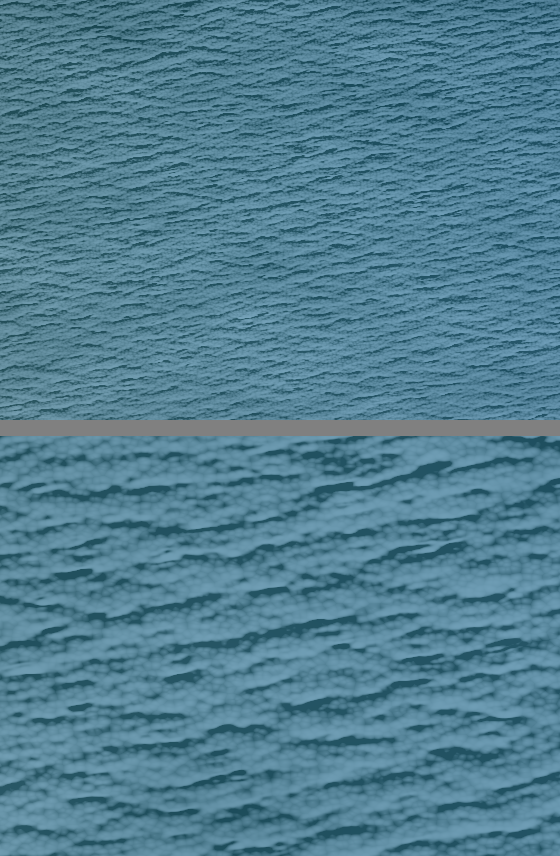
Top: the whole. Bottom: its middle third, enlarged.
This texture is drawn by a WebGL 2 fragment shader. Its source:

```glsl
#version 300 es
precision highp float;
// Wind-rippled lake water: short dark teal wavelets on a pale blue surface.

uniform vec2 u_resolution;
out vec4 fragColor;

const float TAU = 6.2831853;
const float CREST_TILT = 0.16;
const int WAVE_COUNT = 26;

const vec3 DEEP_TEAL = vec3(0.15, 0.335, 0.395);
const vec3 SKY_BLUE = vec3(0.387, 0.565, 0.648);

float hash(float n) {
    return fract(sin(n * 12.9898) * 4375.85);
}

vec2 hash2(vec2 cell) {
    vec2 q = vec2(dot(cell, vec2(127.1, 311.7)), dot(cell, vec2(269.5, 183.3)));
    return fract(sin(q) * 4375.85);
}

// Layered sines with scattered headings and lengths; zero mean, unit variance.
float waves(vec2 p, float frequency, float spread, float seed) {
    float sum = 0.0;
    for (int i = 0; i < WAVE_COUNT; i++) {
        float id = seed + float(i) * 4.0;
        float angle = CREST_TILT + spread * (hash(id) + hash(id + 1.0) - 1.0);
        float k = TAU * frequency * exp2(1.3 * hash(id + 2.0) - 0.65);
        vec2 heading = vec2(-sin(angle), cos(angle));
        sum += sin(k * dot(p, heading) + TAU * hash(id + 3.0));
    }
    return sum * sqrt(2.0 / float(WAVE_COUNT));
}

// Cellular noise: distance to the nearest scattered point.
float cellular(vec2 p) {
    vec2 cell = floor(p);
    vec2 local = p - cell;
    float nearest = 4.0;
    for (int y = -1; y <= 1; y++) {
        for (int x = -1; x <= 1; x++) {
            vec2 offset = vec2(x, y);
            vec2 toPoint = offset + hash2(cell + offset) - local;
            nearest = min(nearest, dot(toPoint, toPoint));
        }
    }
    return sqrt(nearest);
}

// Wavelets with steepened fronts and ragged edges.
float wavelets(vec2 p, float ripple) {
    vec2 across = vec2(-sin(CREST_TILT), cos(CREST_TILT));
    vec2 ragged = p + across * 0.0012 * ripple;
    float swell = waves(ragged, 41.0, 0.45, 3.0);
    return waves(ragged + across * 0.002 * swell, 41.0, 0.45, 3.0);
}

// Turns surface height into tone: broad pale backs, narrow dark troughs.
float heightToTone(float height) {
    return max(1.22 - 0.44 * exp(-0.65 * height), -0.08);
}

void main() {
    vec2 uv = gl_FragCoord.xy / u_resolution;
    vec2 p = gl_FragCoord.xy / u_resolution.y;

    // Surface detail from large to small
    float gusts = waves(p, 4.0, 1.4, 431.0);
    float swell = waves(p, 17.0, 0.6, 613.0);
    float ripple = waves(p, 92.0, 0.7, 217.0);
    float grain = (0.42 - cellular(p * vec2(135.0, 210.0))) / 0.19;
    float height = 1.05 * wavelets(p, ripple) + 0.22 * swell;
    height += 0.58 * ripple + 0.38 * grain;

    // Calmer near the bottom, rougher and darker toward the top
    height *= mix(0.82, 1.12, uv.y) + 0.06 * gusts;
    float tone = heightToTone(height) + 0.18 * (0.5 - uv.y) + 0.04 * gusts;

    // Cooler light toward the right, dimmer corners
    vec3 color = mix(DEEP_TEAL, SKY_BLUE, tone);
    color += vec3(-0.02, 0.0, 0.035) * (uv.x - 0.5);
    vec2 fromCenter = uv - 0.5;
    color *= 1.015 - 0.09 * dot(fromCenter, fromCenter);

    fragColor = vec4(clamp(color, 0.0, 1.0), 1.0);
}
```
